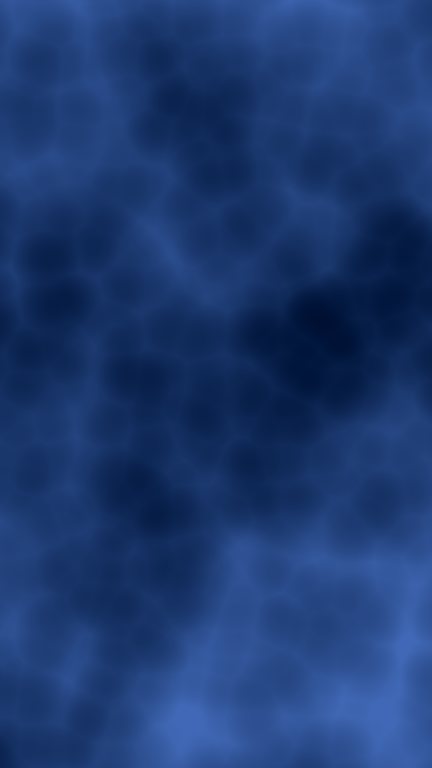
Give the GLSL for this texture, as a WebGL 1 fragment shader.

```glsl
precision highp float;
// Deep blue mottled haze: soft dark clouds under a web of faintly glowing cells.

#define CLOUD_SCALE 3.3
#define CLOUD_DEPTH 1.15
#define BAND_DEPTH 0.25
#define CELL_SCALE 4.2
#define CELL_DEPTH 0.42
#define CELL_GAIN 0.8
#define CELL_STEP 1.6
#define RIDGE_SHARPNESS 70.0
#define MEAN_LEVEL 0.56
#define DARK_BLUE vec3(0.02, 0.11, 0.27)
#define LIGHT_BLUE vec3(0.20, 0.34, 0.61)

uniform vec2 u_resolution;

float hash(vec2 p) {
  return fract(sin(dot(p, vec2(127.1, 311.7))) * 43758.5453);
}

vec2 hash2(vec2 p) {
  return vec2(hash(p), hash(p + vec2(37.2, 17.9)));
}

// Smooth value noise, 0 to 1
float valueNoise(vec2 p) {
  vec2 cell = floor(p);
  vec2 f = fract(p);
  f = f * f * f * (f * (f * 6.0 - 15.0) + 10.0);
  float low = mix(hash(cell), hash(cell + vec2(1.0, 0.0)), f.x);
  float high = mix(hash(cell + vec2(0.0, 1.0)), hash(cell + 1.0), f.x);
  return mix(low, high, f.y);
}

// Squared distance to the nearest point, with softened ridges between cells
float cellDistance(vec2 p) {
  vec2 cell = floor(p);
  vec2 f = fract(p);
  float sum = 0.0;
  for (int y = -1; y <= 1; y++) {
    for (int x = -1; x <= 1; x++) {
      vec2 offset = vec2(float(x), float(y));
      vec2 toPoint = offset + hash2(cell + offset) - f;
      sum += exp(-RIDGE_SHARPNESS * dot(toPoint, toPoint));
    }
  }
  return min(-log(max(sum, 1e-30)) / RIDGE_SHARPNESS, 1.0);
}

// Layers of cells, each finer and fainter, centred near zero
float cellWeb(vec2 p) {
  float total = 0.0;
  float depth = CELL_DEPTH;
  p *= CELL_SCALE;
  for (int i = 0; i < 3; i++) {
    total += depth * (cellDistance(p) - 0.22);
    p = p * CELL_STEP + vec2(13.7, 5.3);
    depth *= CELL_GAIN;
  }
  return total;
}

void main() {
  vec2 p = gl_FragCoord.xy / u_resolution.x;
  float height = gl_FragCoord.y / u_resolution.y;

  // Broad light: bright foot, dark belt above the middle
  float level = MEAN_LEVEL + BAND_DEPTH * cos(6.2832 * (height - 0.08));

  // Clouds, turned off the axes
  vec2 q = mat2(0.8, 0.6, -0.6, 0.8) * p * CLOUD_SCALE;
  float cloud = 0.75 * valueNoise(q + 4.0) + 0.25 * valueNoise(q * 2.1 + 9.0);
  level += CLOUD_DEPTH * (cloud - 0.5);

  level += cellWeb(p);
  level = clamp(level, -0.3, 1.3);
  gl_FragColor = vec4(mix(DARK_BLUE, LIGHT_BLUE, level), 1.0);
}
```
